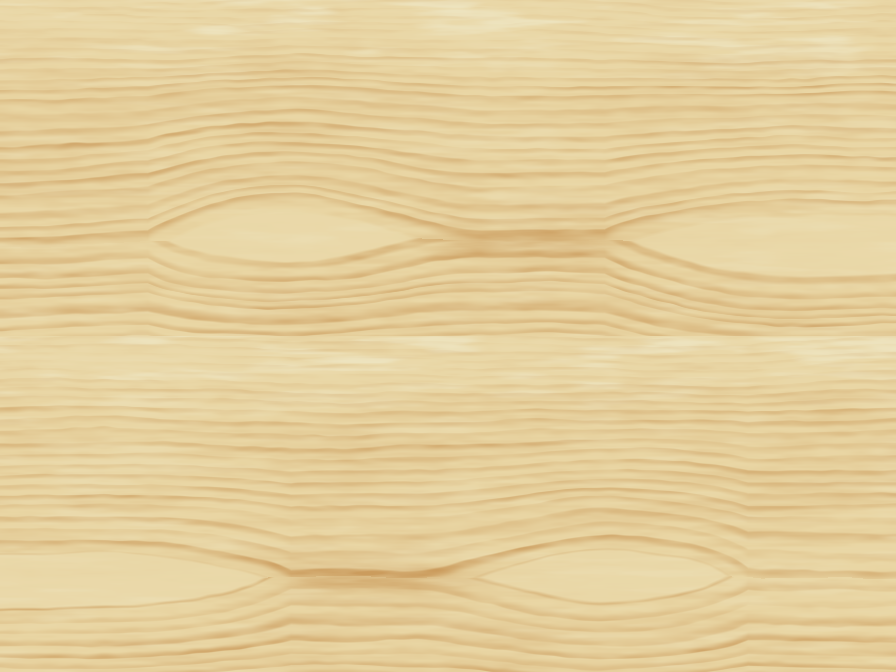
Write a WebGL 1 fragment shader that draws this texture.

```glsl
precision highp float;
// Pale ash wood: two mirrored boards with horizontal grain and cathedral figures.
uniform vec2 u_resolution;

#define BOARD_HEIGHT 0.5
#define BOARD_WIDTH 1.3333
#define HEART_Y 0.137
#define HEART_SIZE 0.055
#define RING_DENSITY 40.0
#define RING_TIGHTEN 62.0
#define RING_DARKNESS 0.56
#define FIBRE_CONTRAST 0.26
#define WOOD vec3(0.912, 0.835, 0.638)
#define LATEWOOD vec3(0.775, 0.570, 0.315)
#define SAPWOOD vec3(0.930, 0.890, 0.745)

float hash(vec2 p) {
  return fract(sin(dot(p, vec2(127.1, 311.7))) * 43758.5453);
}

float noise(vec2 p) {
  vec2 i = floor(p), f = fract(p);
  f = f * f * (3.0 - 2.0 * f);
  return mix(mix(hash(i), hash(i + vec2(1.0, 0.0)), f.x),
             mix(hash(i + vec2(0.0, 1.0)), hash(i + vec2(1.0, 1.0)), f.x), f.y);
}

float fbm(vec2 p) {
  float sum = 0.0, weight = 0.5;
  for (int i = 0; i < 3; i++) {
    sum += weight * noise(p);
    p = p * 2.03 + 17.3;
    weight *= 0.5;
  }
  return sum / 0.875;
}

// Opening of the heartwood figure along the board: two pointed lenses.
float heartProfile(float x) {
  float a = clamp((x - 0.22) / 0.22, 0.0, 1.0);
  float b = clamp((x - 0.90) / 0.32, 0.0, 1.0);
  float first = a * (2.0 - a) * (1.0 - smoothstep(0.42, 0.72, x));
  return max(first * 0.9, b * (2.0 - b));
}

void main() {
  vec2 p = gl_FragCoord.xy / u_resolution.y;

  // Board coordinates; the lower board is mirrored
  float board = floor(p.y / BOARD_HEIGHT);
  vec2 q = vec2(p.x, p.y - board * BOARD_HEIGHT);
  if (board < 0.5) q.x = BOARD_WIDTH - q.x;
  vec2 seed = vec2(19.0, 43.0) * (board + 1.0);

  // Distance from the heart, bent around the lenses
  float wave = (noise(q * vec2(2.6, 4.0) + seed) - 0.5) * 0.026
             + (noise(q * vec2(11.0, 24.0) + seed) - 0.5) * 0.006
             + (noise(q * vec2(45.0, 60.0) + seed) - 0.5) * 0.0018;
  float s = q.y - HEART_Y + wave;
  float side = step(0.0, s);
  float opening = mix(-0.022, HEART_SIZE, heartProfile(q.x));
  float depth = abs(s) - opening * exp(-abs(s) * 8.0);

  // Growth rings: slow darkening, then a sharper edge
  float d = max(depth, 0.0);
  float phase = d * (RING_DENSITY + RING_TIGHTEN * d)
              + 0.9 * noise(vec2(d * 32.0, side * 7.0) + seed);
  float ringId = floor(phase), f = fract(phase);
  vec2 ringSeed = vec2(ringId * 3.7, side * 11.0) + seed;
  float line = smoothstep(0.30, 0.80, f) * (1.0 - smoothstep(0.84, 1.0, f));
  float strength = mix(0.4, 1.0, hash(ringSeed))
                 * mix(0.45, 1.15, noise(vec2(q.x * 5.0, ringId * 5.3) + ringSeed));
  float dashes = mix(0.55, 1.2, noise(q * vec2(28.0, 130.0) + seed));
  float outside = smoothstep(0.001, 0.008, depth);
  float pale = smoothstep(0.23, 0.32, s);
  float dark = line * strength * dashes * outside * RING_DARKNESS * (1.0 - 0.72 * pale);

  // Fine fibres and broad tint
  float fibre = fbm(q * vec2(7.0, 95.0) + seed) - 0.5;
  float pores = noise(q * vec2(38.0, 190.0) + seed) - 0.5;
  float cloud = fbm(q * vec2(2.5, 7.0) + seed + 5.0) - 0.5;
  float calm = mix(0.35, 1.0, outside);
  dark += (fibre * FIBRE_CONTRAST + pores * 0.09) * calm + cloud * 0.14;
  dark += 0.055 * outside * (1.0 - pale) - 0.015;

  // Brown fibrous smear between the two lenses
  float smear = smoothstep(0.59, 0.72, q.x) * (1.0 - smoothstep(0.82, 0.98, q.x))
              * exp(-pow((s + 0.006) / 0.021, 2.0));
  dark += smear * (0.12 + 0.48 * fbm(q * vec2(16.0, 110.0) + seed + 9.0));

  // Light flecks, mostly in the sapwood along the upper edge
  float flecks = smoothstep(0.48, 0.8, fbm(q * vec2(9.0, 75.0) + seed + 31.0));
  float light = flecks * mix(0.25, 0.75, pale) + 0.12 * pale
              + 0.16 * (1.0 - outside) + max(-dark, 0.0) * 1.6;

  vec3 color = mix(WOOD, SAPWOOD, clamp(light, 0.0, 1.0));
  color = mix(color, LATEWOOD, clamp(dark, 0.0, 0.85));
  gl_FragColor = vec4(color, 1.0);
}
```
